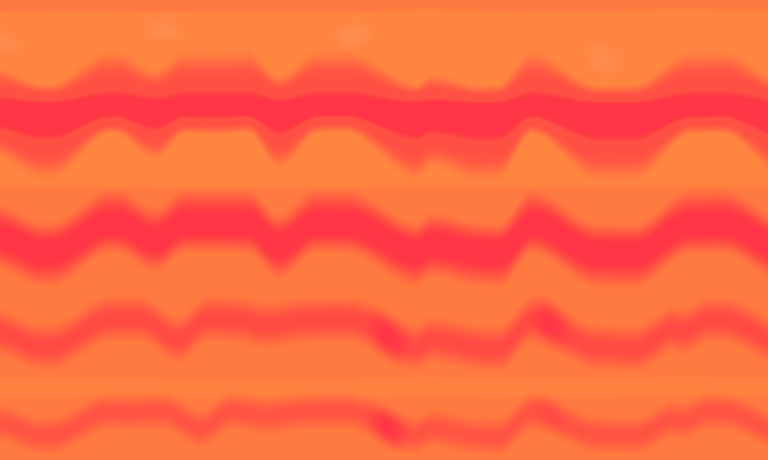
Reproduce this background procedurally as a Shadertoy shader.

```glsl
// Four soft red wave bands, thinning downward, across a warm orange field.

const vec3 ORANGE = vec3(1.0, 0.48, 0.25);
const vec3 LIGHT_ORANGE = vec3(1.0, 0.52, 0.25);
const vec3 RED = vec3(1.0, 0.21, 0.27);
const vec3 PALE = vec3(1.0, 0.62, 0.45);

// Per-band measures, top to bottom, as fractions of canvas height.
const vec4 CENTRE = vec4(0.245, 0.518, 0.725, 0.921);
const vec4 SWING = vec4(0.014, 0.031, 0.031, 0.026);
const vec4 CORE = vec4(0.027, 0.017, 0.004, 0.002);
const vec4 HALO = vec4(0.078, 0.062, 0.056, 0.048);
const vec4 HALO_SKEW = vec4(0.065, 0.015, 0.0, 0.0);
const vec4 STRENGTH = vec4(1.0, 1.0, 0.70, 0.56);

float hash(vec2 p) {
    vec3 q = fract(p.xyx * 0.1031);
    q += dot(q, q.yzx + 33.33);
    return fract((q.x + q.y) * q.z);
}

float noise(vec2 p) {
    vec2 i = floor(p), f = fract(p);
    f = f * f * (3.0 - 2.0 * f);
    return mix(mix(hash(i), hash(i + vec2(1, 0)), f.x),
               mix(hash(i + vec2(0, 1)), hash(i + vec2(1, 1)), f.x), f.y);
}

// Smooth peak with separate reach to the left and right.
float crest(float x, float peak, float left, float right) {
    float d = x - peak;
    return smoothstep(0.0, 1.0, 1.0 - (d < 0.0 ? -d / left : d / right));
}

// Flat top between b and c, fading out to a and d.
float plateau(float x, float a, float b, float c, float d) {
    return smoothstep(a, b, x) * (1.0 - smoothstep(c, d, x));
}

// Shared wave profile: 0 in the troughs, 1 on the crests.
float waveHeight(float x, float band) {
    float lower = step(1.5, band);
    float slide = 0.03 * max(band - 1.0, 0.0);
    float ridge = plateau(x, 0.065, 0.145, 0.45, 0.545);
    ridge -= mix(0.55, 0.72, lower) * crest(x, 0.202 + slide, 0.05, 0.04);
    ridge -= mix(0.75, 0.18, lower) * crest(x, 0.363 - 0.015 * lower, 0.04, 0.05);
    float h = ridge + 0.55 * crest(x, -0.005, 0.05, 0.06);
    h += 0.28 * crest(x, 0.562, 0.02, 0.07);
    h += crest(x, 0.694, 0.045, 0.085);
    h += plateau(x, 0.825, 0.9, 0.94, 1.03);
    h -= 0.4 * lower * crest(x, 0.892, 0.025, 0.03);
    return h + 0.08 * (noise(vec2(x * 18.0, band * 7.0)) - 0.5);
}

// Darker smears where the thin bands run downhill.
float smear(float x, float band) {
    float second = mix(1.0, 0.3, band - 2.0);
    return step(1.5, band) * (crest(x, 0.505, 0.035, 0.035)
         + second * crest(x, 0.715, 0.03, 0.035));
}

// Redness of one band at p, with y measured downward.
float bandRedness(vec2 p, int k) {
    float band = float(k);
    float h = waveHeight(p.x, band);
    float streak = smear(p.x, band);
    float middle = CENTRE[k] - SWING[k] * (2.0 * h - 1.0);
    float core = CORE[k] + 0.006 * streak;
    if (k == 0) core += 0.014 * (0.4 - h);
    float skew = HALO_SKEW[k] * (h - 0.5);
    float d = p.y - middle;
    float reach = max(HALO[k] + (d < 0.0 ? skew : -skew), 0.02);
    float t = 1.0 - clamp((abs(d) - core) / reach, 0.0, 1.0);
    float soft = smoothstep(0.0, 1.0, t);
    float shelf = 0.65 * smoothstep(0.0, 0.6, t) + 0.35 * smoothstep(0.82, 1.0, t);
    float strength = mix(STRENGTH[k], 1.0, min(streak, 1.0));
    return strength * (k == 0 ? shelf : soft);
}

// Faint cloudy spots along the top edge.
float haze(vec2 p, float aspect) {
    float sum = 0.0;
    for (int i = 0; i < 4; i++) {
        float n = float(i);
        vec2 spot = vec2(0.205 * n + 0.0063 * n * n * n,
                         0.087 - 0.048 * n + 0.0207 * n * n);
        vec2 d = (p - spot) * vec2(aspect, 1.0);
        d.y -= d.x * (hash(vec2(n, 3.0)) - 0.2) * 0.6;
        float r = length(d * vec2(0.75, 1.0)) + 0.02 * noise(p * 40.0);
        sum += 1.0 - smoothstep(0.005, 0.055, r);
    }
    return sum;
}

void mainImage(out vec4 fragColor, in vec2 fragCoord) {
    vec2 p = fragCoord / iResolution.xy;
    p.y = 1.0 - p.y;

    // Background strips and haze
    float edge = p.y + 0.006 * (noise(vec2(p.x * 9.0, 5.0)) - 0.5);
    float light = plateau(edge, 0.018, 0.03, 0.395, 0.415)
                + 0.6 * plateau(edge, 0.815, 0.83, 0.855, 0.87);
    vec3 colour = mix(ORANGE, LIGHT_ORANGE, light);
    colour = mix(colour, PALE, 0.35 * haze(p, iResolution.x / iResolution.y));

    // Wave bands
    float redness = 0.0;
    for (int k = 0; k < 4; k++) redness = max(redness, bandRedness(p, k));
    fragColor = vec4(mix(colour, RED, redness), 1.0);
}
```
